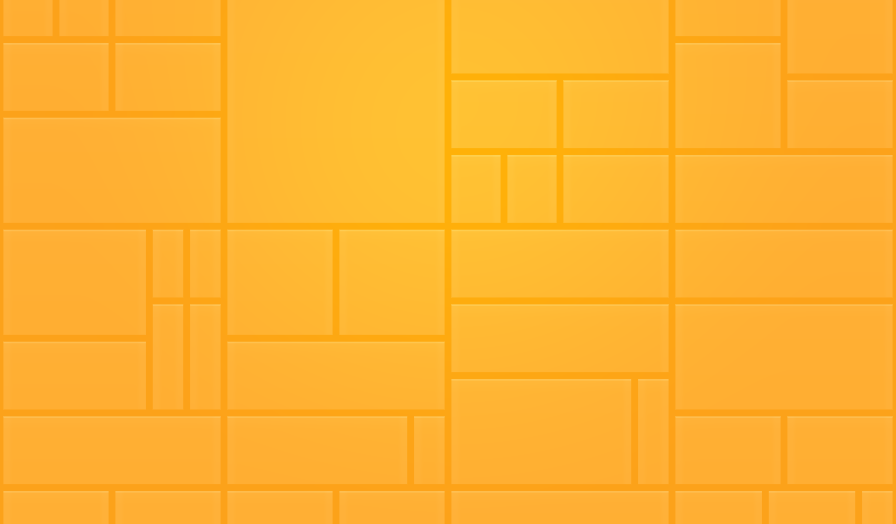
A Shadertoy shader for this background:

```glsl
#define UNITS_ACROSS 24.0
#define BLOCK_SIZE vec2(6.0, 7.0)
#define GROUT_HALF_WIDTH 0.092
#define CUT_DEPTH 4
#define ROW_CUT_CHANCE 0.7
#define COLUMN_CUT_CHANCE 0.05
#define GLOW_CENTER vec2(12.2, 3.6)
#define GLOW_RADIUS 11.0
#define TILE_DIM vec3(1.0, 0.685, 0.2)
#define TILE_LIT vec3(1.0, 0.76, 0.2)
#define GROUT_DIM vec3(0.99, 0.635, 0.1)
#define GROUT_LIT vec3(1.0, 0.695, 0.03)

float hash(vec2 seed) {
    vec3 q = fract(vec3(seed.xyx) * vec3(0.1031, 0.1030, 0.0973));
    q += dot(q, q.yzx + 33.33);
    return fract((q.x + q.y) * q.z);
}

// Narrows a box along one axis to the side of the cut that holds p
void keepSide(float p, float cut, inout float low, inout float high) {
    if (p < cut) high = cut;
    else low = cut;
}

// Splits a block into rows, then rows into columns
void findTile(vec2 p, out vec2 low, out vec2 high) {
    low = floor((p + vec2(0.0, 1.0)) / BLOCK_SIZE) * BLOCK_SIZE - vec2(0.0, 1.0);
    high = low + BLOCK_SIZE;
    for (int depth = 0; depth < CUT_DEPTH; depth++) {
        vec2 size = high - low;
        vec2 seed = low * 3.17 + high * 5.71 + float(depth) * 17.3;
        float place = hash(seed + 41.7);
        if (size.y > 3.5 && hash(seed) < ROW_CUT_CHANCE) {
            float cut = low.y + 2.0 + floor(place * (size.y - 3.0));
            keepSide(p.y, cut, low.y, high.y);
        } else if (size.x > 2.5 && hash(seed + 89.3) < size.x * COLUMN_CUT_CHANCE) {
            float cut = place < 0.75 ? 0.5 * (low.x + high.x) : high.x - 1.0;
            keepSide(p.x, cut, low.x, high.x);
        }
    }
}

void mainImage(out vec4 fragColor, in vec2 fragCoord) {
    // Grid units, measured down from the top edge
    float pixel = UNITS_ACROSS / iResolution.x;
    vec2 p = vec2(fragCoord.x, iResolution.y - fragCoord.y) * pixel;
    p.y -= 0.06;

    vec2 low, high;
    findTile(p, low, high);
    vec2 fromLow = p - low - GROUT_HALF_WIDTH;
    vec2 fromHigh = high - p - GROUT_HALF_WIDTH;
    float sideInset = min(fromLow.x, fromHigh.x);
    float inset = min(sideInset, min(fromLow.y, fromHigh.y));

    // Broad warm glow shared by tiles and grout
    float glow = 1.0 - smoothstep(0.0, GLOW_RADIUS, length(p - GLOW_CENTER));
    vec3 tile = mix(TILE_DIM, TILE_LIT, glow);
    vec3 grout = mix(GROUT_DIM, GROUT_LIT, glow);

    // Faint shading down each tile and pale bevels along its edges
    float descent = (p.y - low.y) / (high.y - low.y);
    tile += vec3(0.0, 0.006, 0.012) * (0.5 - descent);
    float bevel = 1.0 - smoothstep(0.12, 0.26, sideInset);
    tile += vec3(0.0, 0.008, 0.02) * bevel;
    float topBevel = 1.0 - smoothstep(0.0, 0.4, fromLow.y);
    tile += vec3(0.0, 0.008, 0.015) * topBevel;

    // Thin highlight on the upper lip
    float lip = 1.0 - smoothstep(0.03, 0.03 + pixel, fromLow.y);
    tile += vec3(-0.005, 0.045, 0.085) * lip;

    float coverage = smoothstep(-0.6 * pixel, 0.6 * pixel, inset);
    fragColor = vec4(mix(grout, tile, coverage), 1.0);
}
```
